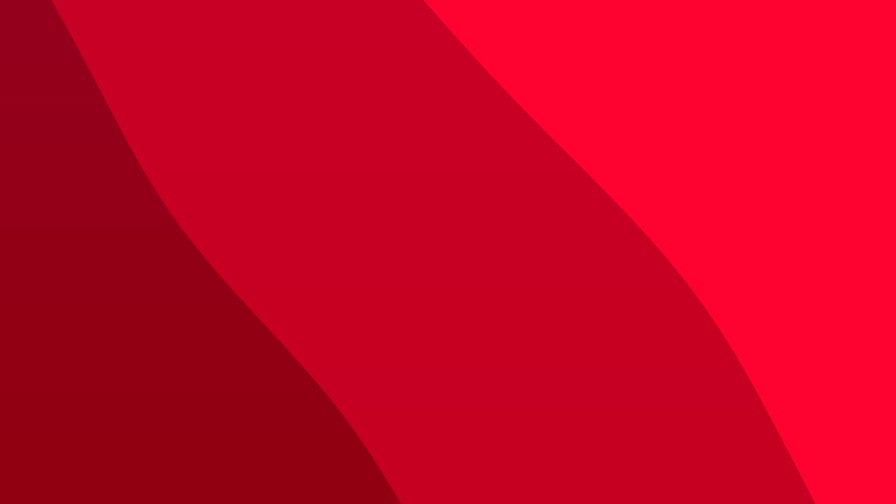
Give the GLSL for this background, as a WebGL 2 fragment shader.

```glsl
#version 300 es
precision highp float;
// Three flat red layers divided by two flowing diagonal curves.

uniform vec2 u_resolution;
out vec4 fragColor;

// Horizontal place of a curve at depth t: a slanted line bent by three sine harmonics.
float curveX(float t, float start, float slope, vec3 bend) {
    return start + slope * t + dot(bend, sin(3.14159 * t * vec3(1.0, 2.0, 3.0)));
}

// Smooth coverage of the area to the right of a curve.
float rightOf(float x, float edge) {
    float d = x - edge;
    return clamp(d / fwidth(d) + 0.5, 0.0, 1.0);
}

void main() {
    // Units of canvas height; depth runs from the top edge down.
    vec2 p = gl_FragCoord.xy / u_resolution.y;
    float depth = 1.0 - p.y;

    // Layer colours, with a slight vertical shift in the darker two.
    vec3 darkRed = mix(vec3(0.582, 0.0, 0.11), vec3(0.565, 0.0, 0.062), depth);
    vec3 crimson = mix(vec3(0.785, 0.0, 0.145), vec3(0.776, 0.0, 0.128), depth);
    vec3 brightRed = vec3(0.995, 0.012, 0.185);

    // Layers from left to right.
    float leftEdge = curveX(depth, 0.102, 0.694, vec3(-0.0407, -0.0188, 0.0113));
    float rightEdge = curveX(depth, 0.840, 0.778, vec3(0.0769, -0.0127, -0.0065));
    vec3 color = mix(darkRed, crimson, rightOf(p.x, leftEdge));
    color = mix(color, brightRed, rightOf(p.x, rightEdge));

    fragColor = vec4(color, 1.0);
}
```
